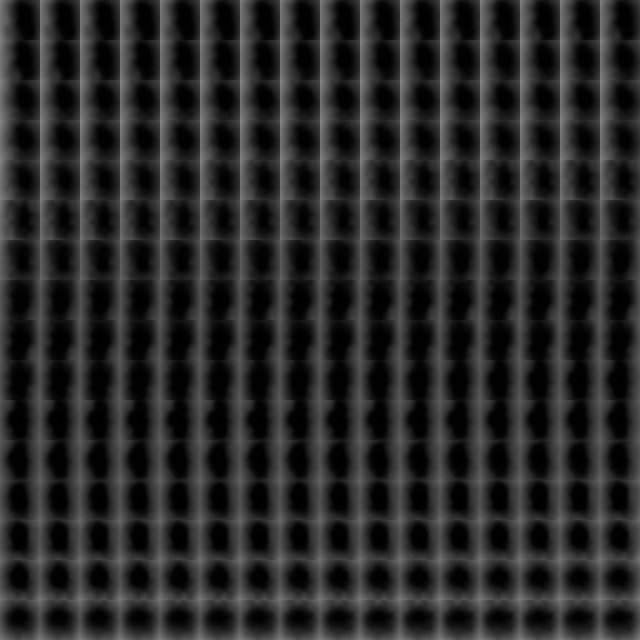
Write a Shadertoy shader that draws this pattern.

```glsl
// A 16 by 16 sheet of soft dark blobs, each tile a later slice of one drifting smoky volume.

// Integer lattice hash, 0 to 1
float hash(ivec3 cell) {
    uvec3 c = uvec3(cell) * uvec3(1597u, 3812u, 7919u);
    uint h = (c.x ^ (c.y << 3) ^ c.z) * 26699u + 977u;
    h = (h ^ (h >> 15)) * 73471u;
    h = (h ^ (h >> 13)) * 40503u;
    return float((h ^ (h >> 16)) & 65535u) / 65535.0;
}

// Trilinear value noise
float noise(vec3 p) {
    ivec3 cell = ivec3(floor(p));
    vec3 f = fract(p);
    f = f * f * (3.0 - 2.0 * f);
    float sum = 0.0;
    for (int i = 0; i < 8; i++) {
        ivec3 corner = ivec3(i & 1, (i >> 1) & 1, i >> 2);
        vec3 w = mix(1.0 - f, f, vec3(corner));
        sum += w.x * w.y * w.z * hash(cell + corner);
    }
    return sum;
}

float sheet(vec2 uv) {
    vec2 grid = uv * 16.0;
    vec2 tile = floor(grid);
    vec2 p = fract(grid) - 0.5;

    // Slices run left to right, then down the rows
    float slice = (15.0 - tile.y + tile.x / 16.0) / 16.0;
    float early = 1.0 - smoothstep(0.22, 0.5, slice);
    float late = smoothstep(0.58, 1.0, slice);

    // The blob starts low and right, stretches tall midway, then shrinks
    vec2 centre = vec2(0.15, -0.05) * early + vec2(0.0, 0.05) * late;
    float squash = 0.42 + 0.22 * early + 0.5 * late
                 - 0.12 * (1.0 - smoothstep(0.0, 0.2, slice));
    float dist = length((p - centre) * vec2(1.0, squash));

    // Smoke eats into the blob and calms towards the side edges
    vec3 drift = vec3(p * 3.0 + 8.0, slice * 6.0 + 3.0);
    float smoke = 0.7 * noise(drift) + 0.3 * noise(drift * 2.0 + 7.3) - 0.5;
    smoke *= 1.0 - 0.8 * smoothstep(0.2, 0.5, abs(p.x));

    // A soft toe blends the shade into black
    float shade = 0.95 * (dist - 0.17) + 0.25 * smoke;
    return 0.5 * (shade + sqrt(shade * shade + 0.0012));
}

void mainImage(out vec4 fragColor, in vec2 fragCoord) {
    // Four samples per pixel smooth the tile seams
    float grey = 0.0;
    for (int i = 0; i < 4; i++) {
        vec2 offset = vec2(i & 1, i >> 1) * 0.5 - 0.25;
        grey += 0.25 * sheet((fragCoord + offset) / iResolution.xy);
    }
    fragColor = vec4(vec3(grey), 1.0);
}
```
